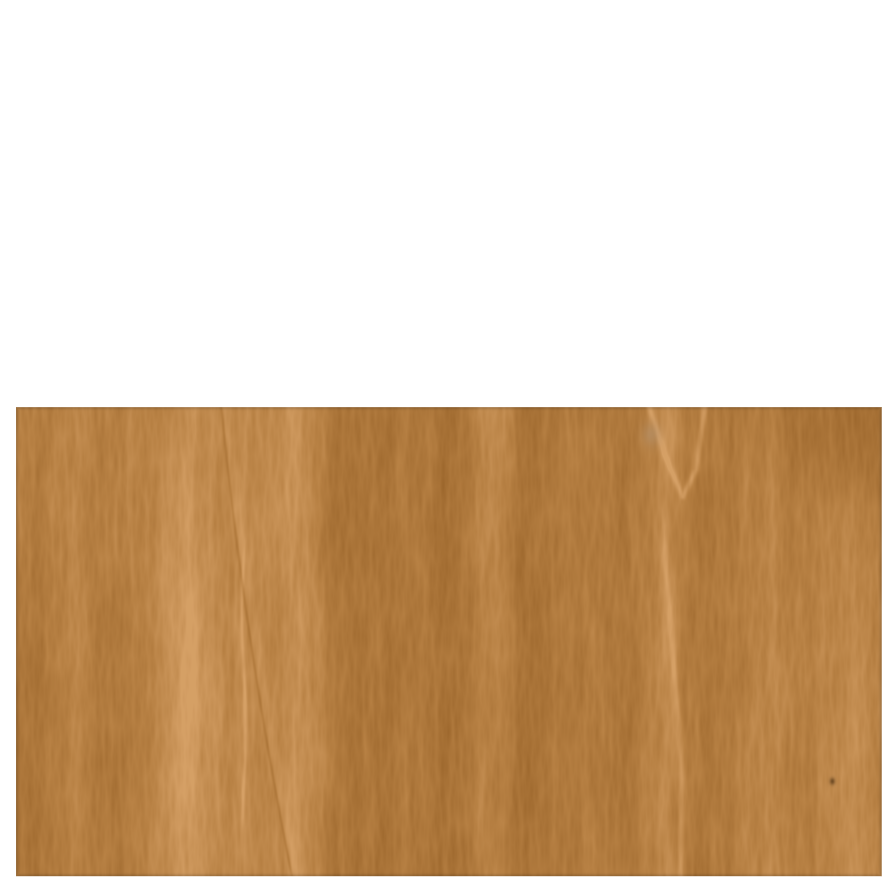
This texture is drawn by a Shadertoy shader. Its source:

```glsl
const vec3 DARK = vec3(0.62, 0.41, 0.18);
const vec3 HONEY = vec3(0.72, 0.505, 0.265);
const vec3 PALE = vec3(0.82, 0.61, 0.38);

vec2 hash2(vec2 p) {
    vec3 q = fract(p.xyx * vec3(0.1031, 0.1030, 0.0973));
    q += dot(q, q.yzx + 33.33);
    return fract((q.xx + q.yz) * q.zy);
}

// Distance to the nearest scattered point
float cellular(vec2 p) {
    vec2 cell = floor(p), local = fract(p);
    float nearest = 2.0;
    for (int j = -1; j <= 1; j++)
        for (int i = -1; i <= 1; i++) {
            vec2 offset = vec2(i, j);
            nearest = min(nearest, length(offset + hash2(cell + offset) - local));
        }
    return nearest;
}

// Vertical fibres in three sizes, centred near zero
float fibres(vec2 p) {
    float sum = 0.0, weight = 0.45;
    vec2 scale = vec2(58.0, 7.0);
    for (int i = 0; i < 3; i++) {
        sum += weight * (cellular(p * scale + float(i) * 17.0) - 0.5);
        scale *= vec2(1.9, 2.3);
        weight *= 0.95;
    }
    return sum;
}

float bell(float d, float width) {
    d /= width;
    return exp(-d * d);
}

float spot(vec2 p, vec2 centre, vec2 radius) {
    vec2 d = (p - centre) / radius;
    return exp(-dot(d, d));
}

float segment(vec2 p, vec2 a, vec2 b) {
    vec2 ab = b - a;
    return length(p - a - ab * clamp(dot(p - a, ab) / dot(ab, ab), 0.0, 1.0));
}

// Broad light and dark bands of the board
float bands(vec2 p) {
    float x = p.x + 0.003 * sin(p.y * 19.0) + 0.002 * sin(p.y * 43.0 + p.x * 30.0);
    float high = smoothstep(0.2, 0.54, p.y);
    float low = 1.0 - high;
    float tone = 0.09 * sin(x * 97.0) + 0.06 * sin(x * 211.0 + 1.3);
    tone += 0.75 * spot(vec2(x, p.y), vec2(0.205, 0.22), vec2(0.032, 0.25));
    tone += 0.35 * bell(x - 0.235, 0.07);
    tone += 0.55 * bell(x - mix(0.335, 0.325, high), 0.032);
    tone -= 0.40 * bell(x - 0.03, 0.025) * low;
    tone -= 0.30 * bell(x - 0.14, 0.03) * low;
    tone += 0.20 * bell(x - 0.08, 0.03) * high;
    tone -= 0.48 * bell(x - 0.40, 0.045);
    tone -= 0.45 * bell(x - 0.495, 0.04);
    tone += 0.55 * bell(x - 0.555, 0.022) * mix(0.35, 1.0, high);
    tone -= 0.60 * bell(x - 0.592, 0.022);
    tone -= 0.25 * bell(x - 0.68, 0.06);
    tone += 0.50 * bell(x - 0.745, 0.014);
    tone -= 0.35 * bell(x - 0.79, 0.022);
    tone += 0.20 * bell(x - 0.86, 0.03) * low;
    tone += 0.55 * bell(x - 0.952, 0.022) * mix(1.0, 0.3, high);
    tone -= 0.75 * spot(p, vec2(0.96, 0.55), vec2(0.09, 0.10));
    return tone;
}

// Thin growth lines and the pale pointed grain
float veins(vec2 p, float px) {
    float drop = 0.5455 - p.y;
    float seam = p.x - (0.247 + 0.10 * drop + 0.097 * drop * drop);
    float tone = -0.55 * bell(seam, 0.0013 + px * 0.4);
    tone += 0.30 * bell(seam - 0.006, 0.006);
    float streakFade = smoothstep(0.03, 0.12, p.y) * (1.0 - smoothstep(0.32, 0.44, p.y));
    tone += 0.75 * streakFade * bell(p.x - 0.272 + 0.002 * sin(p.y * 25.0), 0.0022);
    float rayX = 0.760 - 0.018 * smoothstep(0.12, 0.42, p.y);
    tone += 0.70 * bell(p.x - rayX, 0.0035) * (1.0 - smoothstep(0.38, 0.46, p.y));
    vec2 tip = vec2(0.762, 0.446);
    vec2 leftBend = vec2(0.742, 0.492), rightBend = vec2(0.777, 0.476);
    float left = min(segment(p, vec2(0.724, 0.548), leftBend), segment(p, leftBend, tip));
    float right = min(segment(p, vec2(0.787, 0.548), rightBend), segment(p, rightBend, tip));
    tone += 0.95 * bell(min(left, right), 0.0035);
    tone += 0.25 * spot(p, vec2(0.758, 0.51), vec2(0.02, 0.045));
    return tone;
}

vec3 wood(vec2 p, float px) {
    float tone = bands(p) + veins(p, px) + 0.85 * fibres(p);
    tone += 0.08 * sin(p.x * 620.0 + 3.0 * sin(p.y * 11.0)) * sin(p.y * 37.0 + p.x * 90.0);
    vec3 color = mix(HONEY, tone < 0.0 ? DARK : PALE, min(abs(tone), 1.15));
    color = mix(color, vec3(0.70, 0.56, 0.41), 0.6 * spot(p, vec2(0.727, 0.515), vec2(0.010, 0.013)));
    return mix(color, DARK * 0.6, 0.8 * spot(p, vec2(0.929, 0.128), vec2(0.003, 0.004)));
}

void mainImage(out vec4 fragColor, in vec2 fragCoord) {
    vec2 uv = fragCoord / iResolution.xy;
    float px = 1.0 / iResolution.y;

    // Board with a slightly darkened rim on white
    vec2 low = vec2(0.018, 0.022), high = vec2(0.984, 0.5455);
    vec2 inset = min(uv - low, high - uv);
    float inside = min(inset.x, inset.y);
    vec3 board = wood(uv, px) * (1.0 - 0.16 * bell(inside, 0.0025));
    float cover = smoothstep(-0.5 * px, 0.5 * px, inside);
    fragColor = vec4(mix(vec3(1.0), board, cover), 1.0);
}
```
